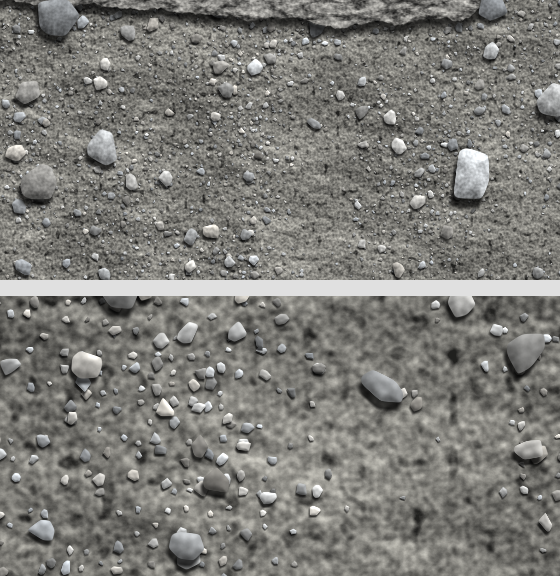
Top, the full canvas; bottom, a detail of the centre.
A Shadertoy shader for this texture:

```glsl
const vec2 LIGHT = vec2(0.35, 0.94);
const vec3 SOIL = vec3(0.50, 0.495, 0.473);
const vec3 CRUST = vec3(0.53, 0.525, 0.51);
const vec3 COOL = vec3(0.97, 1.0, 1.03);
const vec3 WARM = vec3(1.02, 1.0, 0.96);
const float TAU = 6.28318;

float hash(vec2 p) {
    vec3 q = fract(p.xyx * 0.1031);
    q += dot(q, q.yzx + 33.33);
    return fract((q.x + q.y) * q.z);
}

float cornerSlope(vec2 cell, vec2 offset) {
    float angle = TAU * hash(cell);
    return dot(vec2(cos(angle), sin(angle)), offset);
}

float gradientNoise(vec2 p) {
    vec2 i = floor(p), f = p - i;
    vec2 u = f * f * f * (f * (f * 6.0 - 15.0) + 10.0);
    vec2 e = vec2(1.0, 0.0);
    float low = mix(cornerSlope(i, f), cornerSlope(i + e.xy, f - e.xy), u.x);
    float high = mix(cornerSlope(i + e.yx, f - e.yx), cornerSlope(i + 1.0, f - 1.0), u.x);
    return mix(low, high, u.y);
}

float fbm(vec2 p) {
    float sum = 0.0, amp = 1.0;
    for (int i = 0; i < 5; i++) {
        sum += amp * gradientNoise(p);
        p = mat2(1.6, 1.2, -1.2, 1.6) * p + 7.3;
        amp *= 0.55;
    }
    return sum;
}

// Difference of heights towards the light
float relief(vec2 p, vec2 scale, float reach) {
    return fbm(p * scale) - fbm((p + LIGHT * reach) * scale);
}

// Rounded convex polygon: xy = outward normal, z = 1 on the outline
vec3 hull(vec2 d, float radius, float aspect, vec2 id) {
    float tilt = TAU * hash(id + 3.0), total = 0.0;
    vec2 normal = vec2(0.0);
    for (int i = 0; i < 7; i++) {
        float k = float(i);
        float angle = TAU * (k + 0.8 * hash(id + k * 11.0)) / 7.0;
        vec2 dir = vec2(cos(angle), sin(angle));
        float support = length(vec2(cos(angle - tilt), aspect * sin(angle - tilt)));
        support *= radius * mix(0.75, 1.2, hash(id + k * 17.0 + 5.0));
        float weight = exp(13.0 * dot(d, dir) / support);
        normal += weight * dir;
        total += weight;
    }
    return vec3(normal / total, log(total) / 13.0);
}

float cover(float level, float radius, float blur) {
    return 1.0 - smoothstep(-blur, blur, (level - 1.0) * radius);
}

vec3 addStone(vec3 color, vec2 p, vec2 center, float radius, vec2 id, float pixel) {
    vec2 d = p - center;
    if (length(d) > 2.2 * radius) return color;
    float aspect = mix(0.55, 1.0, hash(id + 41.0));
    vec3 body = hull(d, radius, aspect, id);
    vec3 shadow = hull(d + LIGHT * radius * 0.4, radius, aspect, id);
    color *= 1.0 - 0.72 * cover(shadow.z, radius, pixel + 0.12 * radius);
    float tone = mix(0.46, 0.78, hash(id + 53.0));
    float shade = 1.0 + 0.4 * dot(body.xy, LIGHT) * smoothstep(0.2, 0.9, body.z);
    shade += 0.24 * fbm(p * 28.0 + id) + 0.2 * gradientNoise(p * 95.0);
    vec3 stone = tone * shade * mix(COOL, WARM, hash(id + 67.0));
    return mix(color, stone, cover(body.z, radius, 0.7 * pixel));
}

// One jittered stone per grid cell, kept with a clustered chance
vec3 scatter(vec3 color, vec2 p, float size, float density, float edgeBias, float seed, float pixel) {
    vec2 home = floor(p / size);
    for (int k = 0; k < 9; k++) {
        vec2 cell = home + vec2(k % 3, k / 3) - 1.0;
        vec2 id = cell + seed;
        vec2 center = (cell + 0.5 + 0.6 * (vec2(hash(id), hash(id + 19.0)) - 0.5)) * size;
        float chance = density * (1.0 + 2.4 * gradientNoise(center * 3.0 + 4.0));
        chance *= mix(1.0, smoothstep(0.5, 0.85, abs(center.x - 1.0)), edgeBias);
        if (hash(id + 29.0) > chance) continue;
        float spread = hash(id + 37.0);
        color = addStone(color, p, center, size * mix(0.15, 0.36, spread * spread), id, pixel);
    }
    return color;
}

// Uneven ground with ridges, grit and small dark pits
vec3 soil(vec2 p) {
    float tone = 1.0 + 0.30 * fbm(p * vec2(2.5, 4.0));
    tone += 0.48 * relief(p, vec2(5.0, 9.0), 0.016);
    tone += 0.40 * relief(p, vec2(34.0, 40.0), 0.006);
    tone += 0.38 * gradientNoise(p * 118.0) + 0.26 * gradientNoise(p * 71.0 + 9.0);
    tone -= 0.45 * smoothstep(0.2, 0.5, gradientNoise(p * 46.0 + 31.0));
    return SOIL * max(tone, 0.25);
}

// Crumbly clods split by soft gaps
vec3 crust(vec2 p) {
    float gaps = smoothstep(0.0, 0.35, abs(fbm(p * vec2(7.0, 17.0))));
    float tone = mix(0.62, 1.12, gaps) + 0.55 * relief(p, vec2(14.0, 26.0), 0.012);
    tone += 0.35 * gradientNoise(p * 100.0) + 0.3 * gradientNoise(p * 48.0);
    return CRUST * max(tone, 0.25);
}

void mainImage(out vec4 fragColor, in vec2 fragCoord) {
    float pixel = 1.0 / iResolution.y;
    vec2 p = fragCoord * pixel;
    // Ground and pebbles, fine to coarse
    vec3 color = soil(p);
    color = scatter(color, p, 0.021, 0.36, 0.0, 101.0, pixel);
    color = scatter(color, p, 0.046, 0.34, 0.0, 211.0, pixel);
    color = scatter(color, p, 0.105, 0.42, 0.0, 307.0, pixel);
    // Overhanging crust and its shadow
    float edge = 0.995 - 0.07 * smoothstep(0.2, 1.0, p.x) + 0.13 * smoothstep(1.65, 1.85, p.x);
    edge += 0.03 * fbm(vec2(p.x * 7.0, 2.5));
    float drop = edge - p.y;
    color *= 1.0 - 0.72 * (1.0 - smoothstep(0.01, 0.055, drop));
    color = mix(color, crust(p), 1.0 - smoothstep(-pixel, pixel, drop));
    // Boulders gather towards both sides
    color = scatter(color, p, 0.27, 0.85, 1.0, 409.0, pixel);
    fragColor = vec4(clamp(color, 0.0, 1.0), 1.0);
}
```
